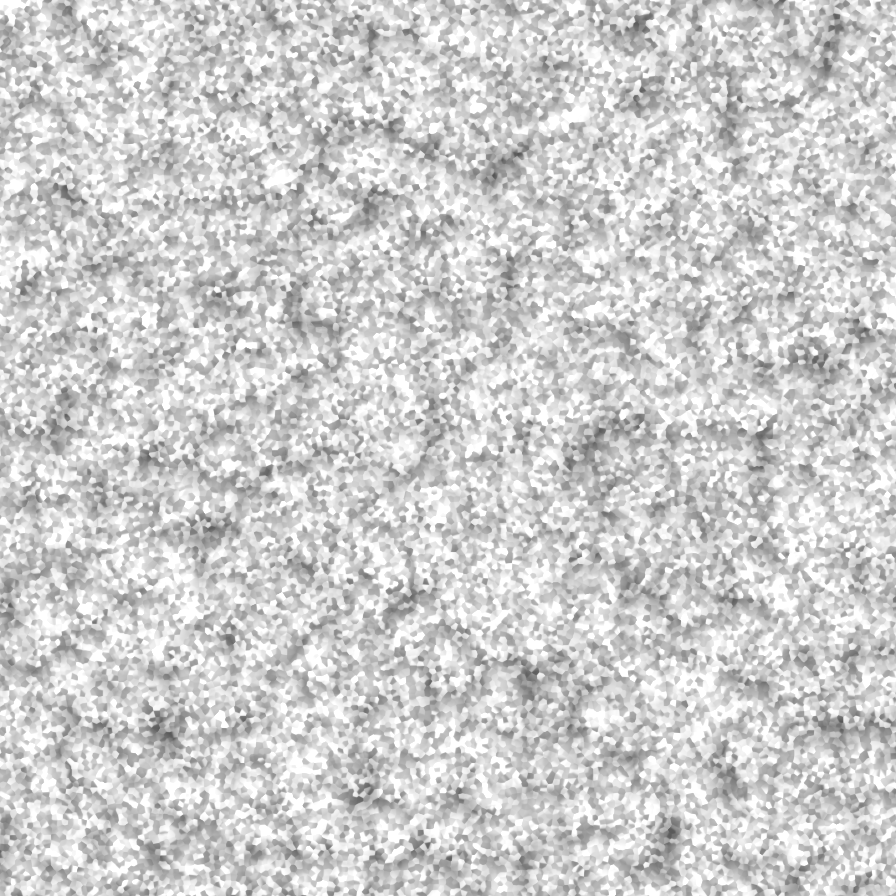
Give the GLSL for this texture, as a Shadertoy shader.

```glsl
vec3 hash3(vec2 cell) {
    vec3 p = fract(cell.xyx * vec3(0.1031, 0.1030, 0.0973));
    p += dot(p, p.yxz + 33.33);
    return fract((p.xxy + p.yzz) * p.zyx);
}

// x: squared distance to the nearest seed, y: softly blended random shade
vec2 cellular(vec2 p) {
    vec2 cell = floor(p);
    float nearest = 4.0, shade = 0.0, total = 0.0;
    for (int y = -1; y <= 1; y++) {
        for (int x = -1; x <= 1; x++) {
            vec2 neighbour = cell + vec2(x, y);
            vec3 seed = hash3(neighbour);
            vec2 offset = neighbour + seed.xy - p;
            float distSq = dot(offset, offset);
            float weight = exp(-9.0 * distSq);
            nearest = min(nearest, distSq);
            shade += seed.z * weight;
            total += weight;
        }
    }
    return vec2(nearest, shade / total);
}

void mainImage(out vec4 fragColor, in vec2 fragCoord) {
    vec2 uv = fragCoord / iResolution.y;

    // Fine fibres, which also fray the outlines of the tufts
    float fibre = cellular(uv * 175.0 + 40.0).y - 0.5;
    float fray = cellular(uv * 90.0 + 310.0).y - 0.5;

    // Rounded tufts with dark gaps between them
    vec2 tuft = cellular(uv * 27.0 + 7.0 + 0.35 * vec2(fray, fibre));
    float dome = 0.23 - min(tuft.x, 0.8);

    // Broad, faint unevenness of the pile
    float drift = sin(uv.x * 17.0 + 2.0 * sin(uv.y * 11.0))
                + sin(uv.y * 23.0 - 2.0 * sin(uv.x * 13.0 + 1.0));

    float grey = 0.805 + 0.36 * dome + 0.11 * (tuft.y - 0.5)
               + 0.43 * fibre + 0.10 * fray + 0.012 * drift;
    fragColor = vec4(vec3(clamp(grey, 0.0, 1.0)), 1.0);
}
```
